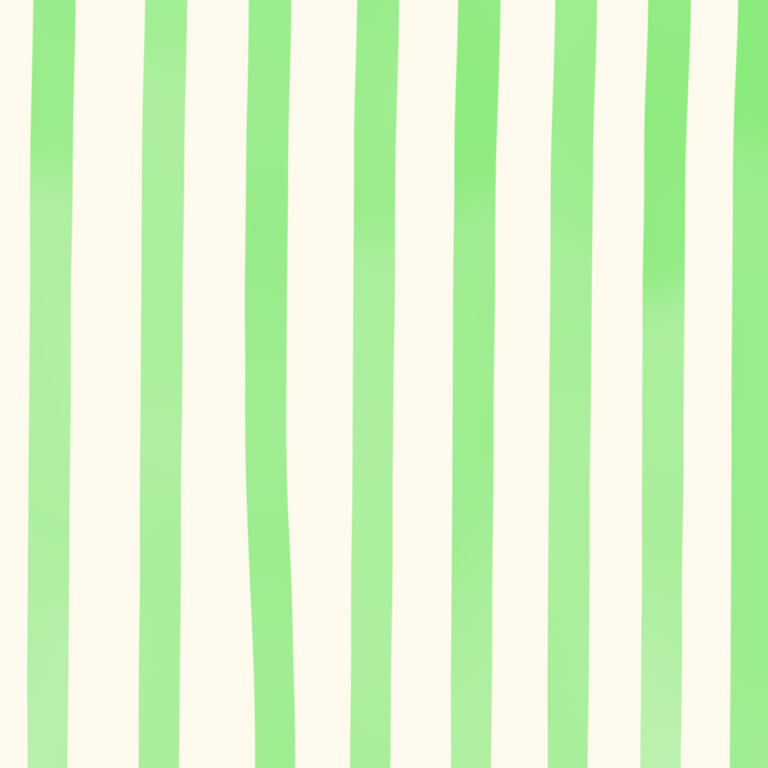
Write a three.js fragment shader that draws this pattern.

```glsl
varying vec2 vUv;

const vec3 CREAM = vec3(0.998, 0.982, 0.928);
const vec3 PALE_GREEN = vec3(0.74, 0.945, 0.69);
const vec3 DEEP_GREEN = vec3(0.55, 0.92, 0.49);

// Layout, in canvas widths
const int STRIPES = 8;
const float FIRST_CENTRE = 0.065;
const float FIRST_STEP = 0.1475;
const float STEP_SHRINK = 0.0024;
const float HALF_WIDTH_BOTTOM = 0.0262;
const float HALF_WIDTH_TOP = 0.0276;
const float EDGE_SOFTNESS = 0.0013;
const float EDGE_WOBBLE = 0.0012;
const float LEAN = 0.007;
const float BOWED_STRIPE = 2.0;
const float BOW = 0.016;

// Pigment depth of each stripe, left to right, in two halves
const vec4 TOP_TONE_L = vec4(0.68, 0.55, 0.70, 0.68);
const vec4 TOP_TONE_R = vec4(0.95, 0.62, 0.95, 1.00);
const vec4 BODY_TONE_L = vec4(0.28, 0.36, 0.64, 0.36);
const vec4 BODY_TONE_R = vec4(0.62, 0.40, 0.40, 0.72);
const vec4 FOOT_TONE_L = vec4(0.12, 0.40, 0.62, 0.36);
const vec4 FOOT_TONE_R = vec4(0.30, 0.42, 0.08, 0.62);
const vec4 WASH_END_L = vec4(0.77, 0.92, 0.60, 0.69);
const vec4 WASH_END_R = vec4(0.74, 0.70, 0.62, 0.82);
const float WASH_BLUR = 0.06;
const float MOTTLE = 0.16;

float hash(vec2 p) {
  vec3 q = fract(vec3(p.xyx) * 0.1031);
  q += dot(q, q.yzx + 33.33);
  return fract((q.x + q.y) * q.z);
}

float noise(vec2 p) {
  vec2 cell = floor(p);
  vec2 f = fract(p);
  f = f * f * (3.0 - 2.0 * f);
  float low = mix(hash(cell), hash(cell + vec2(1.0, 0.0)), f.x);
  float high = mix(hash(cell + vec2(0.0, 1.0)), hash(cell + 1.0), f.x);
  return mix(low, high, f.y);
}

// Value belonging to one stripe
float pick(vec4 left, vec4 right, float id) {
  float inRight = step(3.5, id);
  vec4 weight = max(1.0 - abs(vec4(0.0, 1.0, 2.0, 3.0) - (id - 4.0 * inRight)), 0.0);
  return dot(mix(left, right, inRight), weight);
}

float stripeCentre(float id, float y) {
  float centre = FIRST_CENTRE + FIRST_STEP * id - STEP_SHRINK * id * id;
  float flare = mix(0.002, 0.005, id / 7.0) * smoothstep(0.78, 1.0, y);
  float bowed = 1.0 - step(0.5, abs(id - BOWED_STRIPE));
  float bow = BOW * (1.0 - smoothstep(0.0, 0.5, y)) - 0.3 * BOW;
  return centre + LEAN * (y - 0.5) + flare + bowed * bow;
}

float stripeMask(vec2 p, float id) {
  float halfWidth = mix(HALF_WIDTH_BOTTOM, HALF_WIDTH_TOP, p.y);
  float offset = p.x - stripeCentre(id, p.y);
  float side = step(0.0, offset);
  float wobble = EDGE_WOBBLE * (noise(vec2(id * 7.0 + side * 3.0, p.y * 8.0)) - 0.5);
  float d = abs(offset) - halfWidth - wobble;
  return 1.0 - smoothstep(-EDGE_SOFTNESS, EDGE_SOFTNESS, d);
}

// Watercolour fading down the stripe in soft washes
vec3 stripeColour(vec2 p, float id) {
  float body = mix(pick(FOOT_TONE_L, FOOT_TONE_R, id),
                   pick(BODY_TONE_L, BODY_TONE_R, id),
                   smoothstep(0.04, 0.40, p.y));
  float washEnd = pick(WASH_END_L, WASH_END_R, id)
                + 0.02 * (noise(vec2(p.x * 30.0, id)) - 0.5);
  float wash = smoothstep(washEnd - WASH_BLUR, washEnd + WASH_BLUR, p.y);
  float tone = mix(body, pick(TOP_TONE_L, TOP_TONE_R, id), wash);
  tone += MOTTLE * (noise(vec2(p.x * 9.0, p.y * 7.0) + id * 5.0) - 0.5);
  return mix(PALE_GREEN, DEEP_GREEN, clamp(tone, 0.0, 1.0));
}

void main() {
  vec3 colour = CREAM;
  for (int i = 0; i < STRIPES; i++) {
    float id = float(i);
    colour = mix(colour, stripeColour(vUv, id), stripeMask(vUv, id));
  }
  gl_FragColor = vec4(colour, 1.0);
}
```
